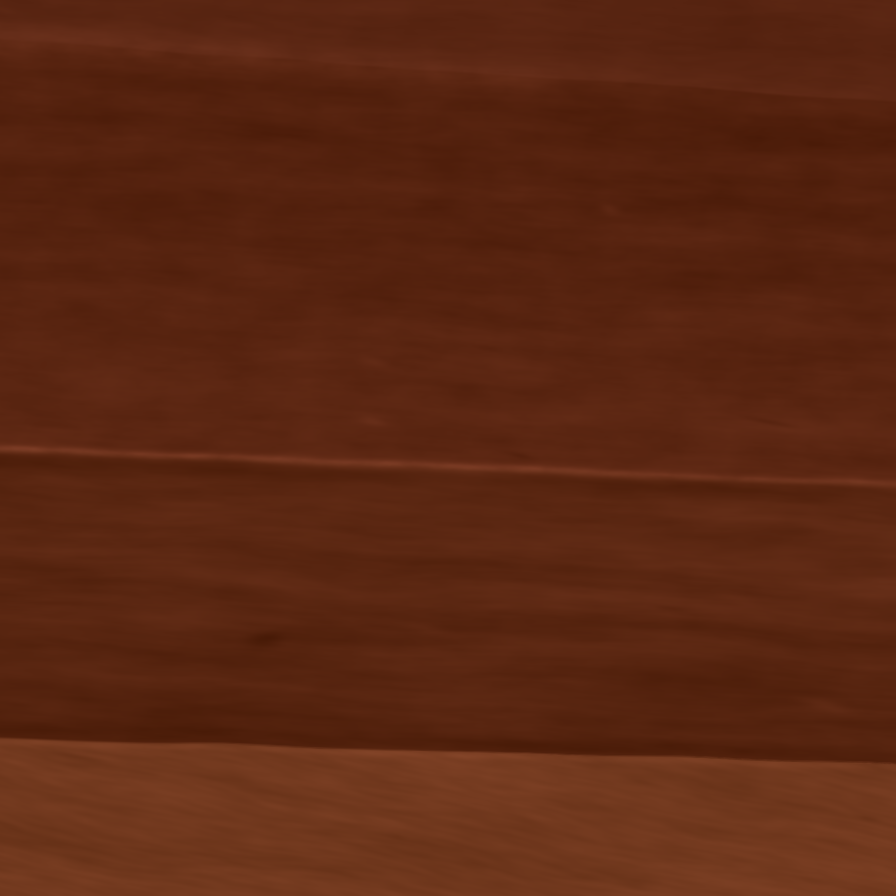
Give the GLSL for this texture, as a Shadertoy shader.

```glsl
// Dark red-brown wooden boards lying almost level, split by three sloping seams.
// Stretched gradient noise makes the grain; each seam adds a pale ridge and a
// shadow, and hashed flecks add small scratches and pores.

#define SEAM_HEIGHTS vec3(0.956, 0.499, 0.176)   // at the left edge
#define SEAM_DROPS vec3(0.070, 0.039, 0.029)     // fall towards the right
#define RIDGE_WIDTHS vec3(0.020, 0.0045, 0.004)
#define RIDGE_GLOWS vec3(0.065, 0.125, 0.045)
#define SHADOW_OFFSETS vec3(-0.035, -0.013, 0.011)
#define SHADOW_DEPTHS vec3(0.008, 0.030, 0.035)
#define EDGE_SOFTNESS 0.002
#define GRAIN_STRENGTH 0.075
#define MOTTLE_STRENGTH 0.040
#define FLECK_COUNT 22
#define KNOT_CENTRE vec2(0.297, 0.287)
#define GRAIN_TINT vec3(1.0, 0.66, 0.58)

const vec3 BOARD_COLOURS[4] = vec3[4](
    vec3(0.345, 0.143, 0.068), vec3(0.330, 0.131, 0.054),
    vec3(0.328, 0.134, 0.053), vec3(0.450, 0.225, 0.120));

vec2 hash2(vec2 p) {
    vec3 q = fract(p.xyx * vec3(0.1031, 0.1030, 0.0973));
    q += dot(q, q.yzx + 33.33);
    return fract((q.xx + q.yz) * q.zy);
}

float cornerSlope(vec2 cell, vec2 offset) {
    float angle = 6.2832 * hash2(cell).x;
    return dot(vec2(cos(angle), sin(angle)), offset);
}

float gradientNoise(vec2 p) {
    vec2 i = floor(p), f = p - i;
    vec2 u = f * f * f * (f * (f * 6.0 - 15.0) + 10.0);
    vec2 e = vec2(1.0, 0.0);
    return mix(mix(cornerSlope(i, f), cornerSlope(i + e, f - e), u.x),
               mix(cornerSlope(i + e.yx, f - e.yx), cornerSlope(i + 1.0, f - 1.0), u.x), u.y);
}

float fbm(vec2 p) {
    float sum = 0.0, amplitude = 0.6;
    for (int i = 0; i < 4; i++) {
        sum += amplitude * gradientNoise(p);
        p = p * 2.03 + vec2(17.3, 9.1);
        amplitude *= 0.5;
    }
    return sum;
}

float bell(float x, float width) {
    return exp(-x * x / (width * width));
}

// Elongated marks along the grain: positive is pale, negative is dark.
float flecks(vec2 p) {
    float sum = 0.0;
    for (int i = 0; i < FLECK_COUNT; i++) {
        vec2 centre = hash2(vec2(float(i) + 3.0, 41.0));
        vec2 shape = hash2(vec2(float(i) + 7.0, 83.0));
        vec2 d = p - centre;
        d.y += d.x * 0.2;
        d /= vec2(mix(0.010, 0.030, shape.x), mix(0.003, 0.006, shape.y));
        sum += (shape.y - 0.45) * 0.08 * exp(-dot(d, d));
    }
    return sum;
}

void mainImage(out vec4 fragColor, in vec2 fragCoord) {
    vec2 p = fragCoord / iResolution.xy;
    float edge = max(EDGE_SOFTNESS, 1.0 / iResolution.y);
    float wobble = 0.004 * gradientNoise(vec2(p.x * 7.0, p.y * 3.0 + 5.0));
    vec3 seamDistance = p.y - SEAM_HEIGHTS + SEAM_DROPS * p.x + wobble;
    vec3 below = smoothstep(edge, -edge, seamDistance);

    // Board colours, ridges and shadows
    vec3 colour = BOARD_COLOURS[0];
    float relief = 0.0;
    for (int i = 0; i < 3; i++) {
        float d = seamDistance[i];
        float wear = 0.85 + 0.7 * fbm(vec2(p.x * 18.0, p.y * 40.0 + float(i) * 13.0));
        float fade = 1.0 - (i == 0 ? 0.65 : 0.25) * p.x;
        colour = mix(colour, BOARD_COLOURS[i + 1], below[i]);
        relief += RIDGE_GLOWS[i] * wear * fade * bell(d + (i == 2 ? 0.004 : 0.0), RIDGE_WIDTHS[i]);
        relief -= SHADOW_DEPTHS[i] * fade * bell(d - SHADOW_OFFSETS[i], 0.009);
    }
    float wideBoard = below.x - below.y;
    float streakedBoard = below.y - below.z;

    // Slow changes of light across the boards
    relief += wideBoard * 0.030 * smoothstep(0.30, 0.02, seamDistance.y);
    relief -= wideBoard * 0.018 * p.x * smoothstep(0.30, 0.40, seamDistance.y);
    relief += streakedBoard * (0.022 + 0.020 * p.x) * bell(seamDistance.z - 0.22, 0.13);
    relief -= below.z * 0.020 * bell(seamDistance.z + 0.10, 0.05) * (1.0 - p.x);

    // Long grain, slanting more in the lowest board
    float across = p.y + p.x * mix(0.055, 0.20, below.z);
    across += 0.012 * gradientNoise(p * vec2(4.0, 9.0));
    float streaks = fbm(vec2(p.x * 3.0, across * 34.0));
    float fibres = gradientNoise(vec2(p.x * 26.0, across * 150.0));
    float mottle = fbm(p * vec2(13.0, 24.0) + 31.0);
    relief += GRAIN_STRENGTH * streaks * (0.55 + 0.35 * streakedBoard + 0.25 * below.z);
    relief += 0.016 * fibres * (0.6 + 0.8 * below.z);
    relief += MOTTLE_STRENGTH * mottle * (0.5 + 0.4 * wideBoard);

    // Flecks and one small dark knot
    vec2 knot = (p - KNOT_CENTRE) / vec2(0.022, 0.008);
    knot.y -= 0.35 * knot.x;
    relief += flecks(p) - 0.055 * exp(-dot(knot, knot));

    fragColor = vec4(clamp(colour + relief * GRAIN_TINT, 0.0, 1.0), 1.0);
}
```
